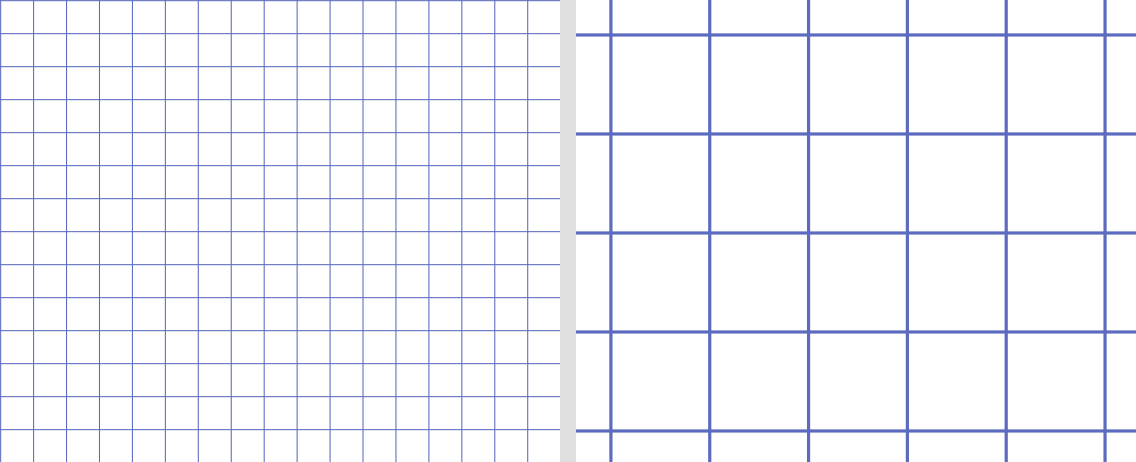
Left: the whole. Right: its middle third, enlarged.
Give the GLSL for this pattern, as a Shadertoy shader.

```glsl
// Squared paper: a grid of thin indigo lines on white, 17 cells across and 14 down.
// Each line is a band around the cell border, smoothed by the exact share
// of the pixel that it covers; whole cell counts make the sheet tile.

// Share of a pixel-wide interval covered by the line, per axis, in cell units
vec2 lineCoverage(vec2 cellPos, vec2 pixel, float halfWidth) {
    vec2 offset = fract(cellPos + 0.5) - 0.5;
    vec2 lower = max(offset - 0.5 * pixel, vec2(-halfWidth));
    vec2 upper = min(offset + 0.5 * pixel, vec2(halfWidth));
    return clamp((upper - lower) / pixel, 0.0, 1.0);
}

void mainImage(out vec4 fragColor, in vec2 fragCoord) {
    vec2 cells = vec2(17.0, 14.0);
    vec2 pixel = cells / iResolution.xy;

    // Lines sit just inside the left and top edges
    vec2 cellPos = fragCoord * pixel + vec2(-0.02, 0.02);
    vec2 coverage = lineCoverage(cellPos, pixel, 0.0162);

    // Union of both directions, so crossings stay the same ink
    float ink = 1.0 - (1.0 - coverage.x) * (1.0 - coverage.y);
    vec3 color = mix(vec3(1.0), vec3(0.36, 0.42, 0.75), ink);
    fragColor = vec4(color, 1.0);
}
```
